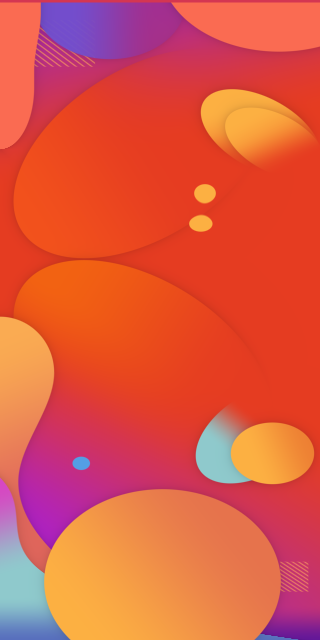
Reproduce this background procedurally as a WebGL 1 fragment shader.

```glsl
precision highp float;
// Fluid poster background: tilted, fading ellipses and soft blobs over a
// red field that turns violet at both ends. Each shape is a distance function
// on a 384 x 768 design grid (y down), painted back to front with a soft shadow.

uniform vec2 u_resolution;

float aa; // half width of a smoothed edge, in grid units

// Coordinates relative to a centre, with the x axis turned by an angle.
vec2 local(vec2 p, vec2 centre, float angle) {
  float c = cos(angle), s = sin(angle);
  p -= centre;
  return vec2(c * p.x + s * p.y, c * p.y - s * p.x);
}

// Approximate signed distance to an axis-aligned ellipse.
float ellipse(vec2 q, vec2 radii) {
  float k = length(q / radii);
  return k * (k - 1.0) / max(length(q / (radii * radii)), 0.0001);
}

float smoothUnion(float a, float b, float k) {
  float h = clamp(0.5 + 0.5 * (b - a) / k, 0.0, 1.0);
  return mix(b, a, h) - k * h * (1.0 - h);
}

float cover(float d) {
  return smoothstep(aa, -aa, d);
}

// Lay a shape over the colour, with a faint shadow along its edge.
vec3 paint(vec3 base, float d, vec3 ink, float alpha) {
  base *= 1.0 - 0.1 * alpha * exp(-abs(d) / 5.0);
  return mix(base, ink, alpha * cover(d));
}

// Rectangle filled with slanted lines.
float hatch(vec2 p, vec2 centre, vec2 halfSize, float slope, float spacing) {
  vec2 q = p - centre;
  vec2 edge = abs(q) - halfSize;
  float line = abs(mod(q.y - slope * q.x, spacing) - 0.5 * spacing);
  float d = line / sqrt(1.0 + slope * slope) - 0.7;
  return cover(max(edge.x, edge.y)) * cover(d);
}

vec3 background(vec2 p) {
  vec3 red = vec3(0.90, 0.235, 0.13);
  vec3 low = mix(vec3(0.67, 0.12, 0.82), vec3(0.74, 0.19, 0.50), p.x / 384.0);
  vec3 col = mix(red, vec3(0.66, 0.16, 0.66), smoothstep(230.0, 10.0, p.y + 0.25 * p.x));
  col = mix(col, low, smoothstep(440.0, 720.0, p.y + 0.35 * (200.0 - p.x)));
  return mix(col, vec3(0.38, 0.09, 0.60), smoothstep(725.0, 772.0, p.y));
}

void main() {
  vec2 p = gl_FragCoord.xy / u_resolution * vec2(384.0, 768.0);
  p.y = 768.0 - p.y;
  aa = 0.75 * 384.0 / u_resolution.x;

  vec3 gold = vec3(0.99, 0.69, 0.26);
  vec3 coral = vec3(0.98, 0.42, 0.32);
  vec3 teal = vec3(0.56, 0.79, 0.80);
  vec3 col = background(p);

  // Two large tilted ellipses that dissolve towards the right.
  vec2 q = local(p, vec2(172.0, 184.0), -0.565) / 173.0;
  vec3 ink = mix(vec3(0.95, 0.32, 0.11), vec3(0.90, 0.235, 0.13), smoothstep(-1.0, 0.2, q.x));
  col = paint(col, ellipse(q * 173.0, vec2(173.0, 101.0)), ink, smoothstep(0.85, -0.4, q.x));
  q = local(p, vec2(172.0, 438.0), 0.565) / 173.0;
  ink = mix(vec3(0.95, 0.385, 0.07), vec3(0.90, 0.24, 0.13), smoothstep(-0.9, 0.6, q.x));
  float fade = smoothstep(1.0, 0.1, q.x) * smoothstep(0.55, -0.15, q.y);
  col = paint(col, ellipse(q * 173.0, vec2(173.0, 101.0)), ink, fade);

  // Hatched patches and the shapes along the top.
  col = mix(col, vec3(0.95, 0.55, 0.38), 0.85 * hatch(p, vec2(77.5, 52.0), vec2(36.5, 28.0), 0.75, 7.0));
  col = mix(col, vec3(0.95, 0.55, 0.38), 0.8 * hatch(p, vec2(353.0, 692.0), vec2(17.0, 18.0), 0.65, 4.7));
  q = p - vec2(132.0, 5.0);
  ink = mix(vec3(0.44, 0.31, 0.81), vec3(0.62, 0.19, 0.56), smoothstep(-50.0, 55.0, q.x));
  col = paint(col, ellipse(q, vec2(90.0, 66.0)), ink, mix(0.95, 0.7, smoothstep(0.0, 90.0, q.x)));
  col = paint(col, ellipse(p - vec2(335.0, -40.0), vec2(143.0, 102.0)), coral, 1.0);
  float edge = 41.0 + 8.0 * smoothstep(85.0, 15.0, p.y);
  if (p.y > 105.0) edge = 41.0 * sqrt(max(0.0, 1.0 - pow((p.y - 105.0) / 74.0, 2.0)));
  float d = max(0.9 * (p.x - edge), p.y - 179.0);
  col = paint(col, d, coral, 1.0);

  // Nested golden ellipses at the upper right.
  q = local(p, vec2(313.0, 160.0), 0.497);
  ink = mix(gold, vec3(0.95, 0.48, 0.18), smoothstep(-60.0, 30.0, q.x + q.y));
  col = paint(col, ellipse(q, vec2(78.6, 42.6)), ink, smoothstep(55.0, -25.0, q.x + q.y));
  q = local(p, vec2(330.0, 172.0), 0.478);
  ink = mix(gold, vec3(0.95, 0.48, 0.18), smoothstep(-55.0, 30.0, q.x + 0.7 * q.y));
  col = paint(col, ellipse(q, vec2(65.0, 34.7)), ink, smoothstep(42.0, -28.0, q.x + 0.7 * q.y));

  // Pinched droplet and blue dot.
  d = smoothUnion(ellipse(p - vec2(246.0, 232.0), vec2(13.0, 11.0)),
                  ellipse(p - vec2(241.0, 268.5), vec2(14.0, 9.5)), 24.0);
  col = mix(col, gold, cover(d));
  col = mix(col, vec3(0.33, 0.62, 0.90), cover(ellipse(p - vec2(97.5, 556.0), vec2(10.5, 8.0))));

  // Flowing ribbon on the left, then the cool corner below it.
  edge = mix(65.0, 22.0, smoothstep(447.0, 578.0, p.y));
  edge += 40.0 * pow(max(p.y - 578.0, 0.0) / 82.0, 2.0);
  d = 0.85 * (p.x - edge);
  if (p.y < 447.0) d = ellipse(p - vec2(0.0, 447.0), vec2(65.0, 67.0));
  ink = mix(vec3(0.98, 0.67, 0.32), vec3(0.88, 0.40, 0.36), smoothstep(400.0, 640.0, p.y + 0.4 * p.x));
  col = paint(col, d, ink, 1.0);
  float s = p.y - 625.0;
  d = 0.8 * (p.x - 20.0 - 0.08 * s - 0.000113 * s * s * s);
  ink = mix(vec3(0.84, 0.28, 0.76), teal, smoothstep(580.0, 695.0, p.y + 0.3 * p.x));
  ink = mix(ink, vec3(0.34, 0.43, 0.74), smoothstep(715.0, 772.0, p.y));
  col = paint(col, d, ink, 1.0);

  // Teal ellipse under a golden one at the lower right.
  q = local(p, vec2(310.0, 520.0), -0.552);
  col = paint(col, ellipse(q, vec2(83.0, 48.7)), teal, smoothstep(15.0, -45.0, q.x - 0.35 * q.y));
  q = p - vec2(327.0, 544.0);
  ink = mix(gold, vec3(0.93, 0.50, 0.20), smoothstep(-30.0, 55.0, q.x - 0.4 * q.y));
  col = paint(col, ellipse(q, vec2(50.0, 37.0)), ink, 1.0);

  // Large golden dome at the bottom and a thin band at the top.
  q = p - vec2(195.0, 698.0);
  ink = mix(gold, vec3(0.90, 0.45, 0.30), smoothstep(-150.0, 150.0, q.x - 0.8 * q.y));
  col = paint(col, ellipse(q, vec2(142.0, 111.0)), ink, 1.0);
  col = mix(col, vec3(0.83, 0.21, 0.32), cover(p.y - 3.0));

  gl_FragColor = vec4(col, 1.0);
}
```
